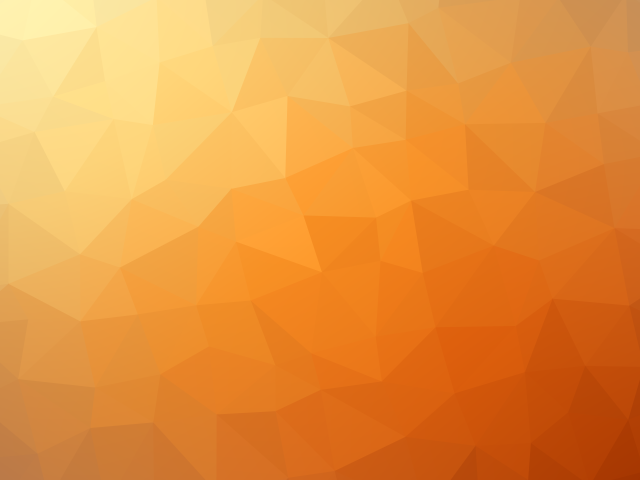
A WebGL 1 fragment shader for this background:

```glsl
precision highp float;
// Low-poly background: triangular facets over a diagonal cream-to-rust gradient.

uniform vec2 u_resolution;

// Mesh
const float ROWS = 8.0;          // cells per canvas height
const float JITTER = 0.5;        // vertex displacement, in cells
const float TILT = 0.16;         // mesh rotation, in radians
const vec2 MESH_SHIFT = vec2(20.3, 20.6);

// Shading
const float RAMP_SCATTER = 0.055; // random slide of a facet along the gradient
const float SHADE_SCATTER = 0.035; // random brightness of a facet
const float INNER_GRADIENT = 0.4; // 0 = flat facets, 1 = smooth gradient

// Diagonal ramp, from top left to bottom right
const vec3 CREAM = vec3(1.00, 0.95, 0.70);
const vec3 HONEY = vec3(1.00, 0.84, 0.48);
const vec3 ORANGE = vec3(0.98, 0.57, 0.14);
const vec3 AMBER = vec3(0.86, 0.37, 0.05);
const vec3 RUST = vec3(0.63, 0.20, 0.00);

// Muted tints of the two other corners
const vec3 TAN_TOP_RIGHT = vec3(0.78, 0.57, 0.36);
const vec3 BROWN_BOTTOM_LEFT = vec3(0.72, 0.47, 0.28);

float hash(vec2 p) {
  vec3 q = fract(vec3(p.xyx) * 0.1031);
  q += dot(q, q.yzx + 33.33);
  return fract((q.x + q.y) * q.z);
}

mat2 rotation(float angle) {
  float c = cos(angle), s = sin(angle);
  return mat2(c, s, -s, c);
}

vec2 meshVertex(vec2 id) {
  vec2 offset = vec2(hash(id), hash(id + 57.3)) - 0.5;
  return id + JITTER * offset;
}

// Background colour at uv in 0..1, slid along the diagonal by shift
vec3 gradient(vec2 uv, float shift) {
  float along = clamp(0.5 * (uv.x + 1.0 - uv.y) + shift, 0.0, 1.0) * 4.0;
  float across = clamp(uv.x + uv.y - 1.0, -1.0, 1.0);
  vec3 color = mix(CREAM, HONEY, clamp(along, 0.0, 1.0));
  color = mix(color, ORANGE, clamp(along - 1.0, 0.0, 1.0));
  color = mix(color, AMBER, clamp(along - 2.0, 0.0, 1.0));
  color = mix(color, RUST, clamp(along - 3.0, 0.0, 1.0));
  vec3 corner = across > 0.0 ? TAN_TOP_RIGHT : BROWN_BOTTOM_LEFT;
  return mix(color, corner, across * across);
}

// Signed distance to the line a-b, positive on its left
float edgeDistance(vec2 p, vec2 a, vec2 b) {
  vec2 e = normalize(b - a);
  return e.x * (p.y - a.y) - e.y * (p.x - a.x);
}

// Facet colour times coverage in rgb, coverage in a
vec4 facet(vec2 p, vec2 a, vec2 b, vec2 c, vec2 seed, float pixel, float aspect) {
  float inside = min(edgeDistance(p, a, b),
                     min(edgeDistance(p, b, c), edgeDistance(p, c, a)));
  float coverage = clamp(inside / pixel + 0.5, 0.0, 1.0);
  if (coverage <= 0.0) return vec4(0.0);
  vec2 site = mix((a + b + c) / 3.0, p, INNER_GRADIENT);
  vec2 uv = rotation(TILT) * (site - MESH_SHIFT) / ROWS;
  uv.x /= aspect;
  float slide = RAMP_SCATTER * (hash(seed) - 0.5);
  float shade = 1.0 + SHADE_SCATTER * (hash(seed + 11.7) - 0.5);
  return vec4(gradient(uv, slide) * shade, 1.0) * coverage;
}

void main() {
  float aspect = u_resolution.x / u_resolution.y;
  vec2 canvas = gl_FragCoord.xy / u_resolution.y;
  vec2 p = rotation(-TILT) * canvas * ROWS + MESH_SHIFT;
  float pixel = ROWS / u_resolution.y;

  // Gather the facets of the nearby cells, split along the shorter diagonal
  vec4 sum = vec4(0.0);
  for (int j = -1; j <= 1; j++) {
    for (int i = -1; i <= 1; i++) {
      vec2 id = floor(p) + vec2(float(i), float(j));
      vec2 a = meshVertex(id);
      vec2 b = meshVertex(id + vec2(1.0, 0.0));
      vec2 c = meshVertex(id + vec2(1.0, 1.0));
      vec2 d = meshVertex(id + vec2(0.0, 1.0));
      bool splitAC = distance(a, c) < distance(b, d);
      vec2 lowerTip = splitAC ? c : d;
      vec2 upperTip = splitAC ? a : b;
      sum += facet(p, a, b, lowerTip, id + 3.1, pixel, aspect);
      sum += facet(p, c, d, upperTip, id + 91.4, pixel, aspect);
    }
  }
  gl_FragColor = vec4(sum.rgb / max(sum.a, 0.0001), 1.0);
}
```
